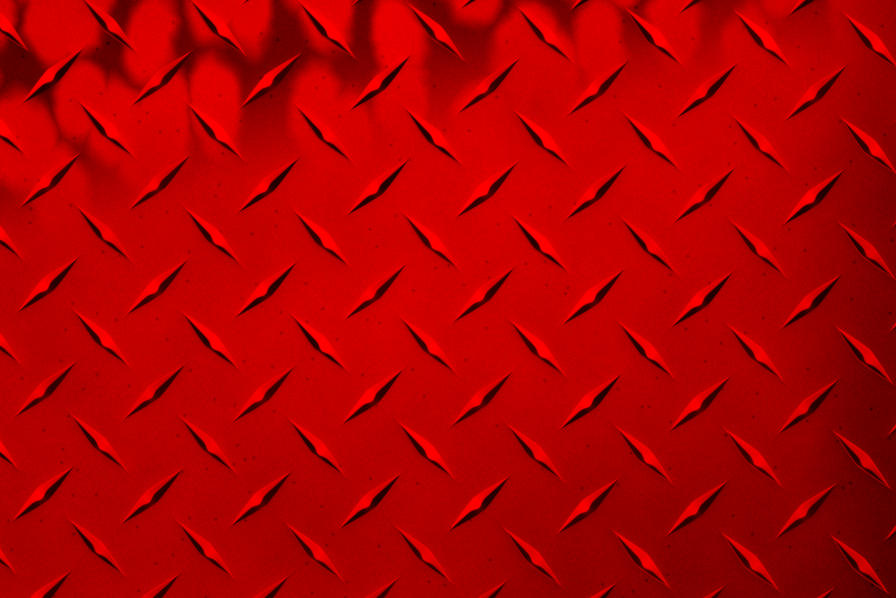
Write a Shadertoy shader that draws this texture.

```glsl
// Red diamond tread plate: two interleaved lattices of raised, pointed lugs
// leaning opposite ways, each split into a lit and a shaded facet, over
// worn metal made from layered sines and cellular stains.

// Lattice, in units of the canvas height
const vec2 ANCHOR   = vec2(0.1775, 0.784);
const vec2 COL_STEP = vec2(0.1823, -0.0041);
const vec2 ROW_STEP = vec2(0.0041, 0.1748);

// Lugs
const vec2 FALLING_TIP = vec2(0.0485, -0.0490);
const vec2 RISING_TIP  = vec2(0.0510, 0.0460);
const float HALF_WIDTH = 0.0132;
const float TAPER      = 1.25;
const float RIM_WIDTH  = 0.0022;
const float HALO_WIDTH = 0.007;

// Brightness levels
const vec3 PAINT         = vec3(1.0, 0.0, 0.0);
const float PLATE_LEVEL  = 0.73;
const float LIT_LEVEL    = 0.93;
const float SHADE_LEVEL  = 0.17;
const float RIM_LEVEL    = 0.98;
const float STAIN_DEPTH  = 0.46;
const float CLOUD_DEPTH  = 0.055;
const float GRAIN_DEPTH  = 0.05;

float hash(vec2 p) {
    vec3 q = fract(vec3(p.xyx) * 0.1031);
    q += dot(q, q.yzx + 33.33);
    return fract((q.x + q.y) * q.z);
}

// Distance to the nearest scattered point, and that point's random value
vec2 cellular(vec2 p) {
    vec2 home = floor(p), best = vec2(9.0, 0.0);
    for (int j = -1; j <= 1; j++)
    for (int i = -1; i <= 1; i++) {
        vec2 c = home + vec2(i, j);
        float d = length(c + vec2(hash(c), hash(c + 57.3)) - p);
        if (d < best.x) best = vec2(d, hash(c + 19.7));
    }
    return best;
}

// Layered, turned sines, roughly -1 to 1
float clouds(vec2 p) {
    float sum = 0.0, amp = 0.5;
    vec2 q = p * 5.0;
    for (int i = 0; i < 6; i++) {
        sum += amp * sin(q.x + 1.7 * sin(q.y)) * cos(q.y + sin(q.x * 0.7));
        q = mat2(1.3, 1.2, -1.2, 1.3) * q + 2.3;
        amp *= 0.68;
    }
    return sum;
}

// Broad fall of light over the plate
float plateLight(vec2 p) {
    vec2 glow = (p - vec2(0.6, 0.75)) * vec2(1.2, 2.0);
    float light = PLATE_LEVEL + 0.09 * exp(-2.0 * dot(glow, glow));
    light -= 0.19 * smoothstep(1.3, 2.1, p.x + 0.7 * (1.0 - p.y));
    light -= 0.13 * smoothstep(1.3, 1.5, p.x);
    return light - 0.08 * (1.0 - smoothstep(0.0, 0.5, p.y));
}

// Clouding, grain, specks and the dripping stains near the top
float plateWear(vec2 p) {
    float cloud = clouds(p);
    float wear = CLOUD_DEPTH * cloud;
    wear += GRAIN_DEPTH * (hash(floor(p * 380.0)) - 0.5);
    vec2 speck = cellular(p * 38.0);
    wear -= 0.15 * step(0.88, speck.y) * (1.0 - smoothstep(0.04, 0.16, speck.x));
    float reach = smoothstep(0.55, 0.82, p.y - 0.25 * p.x + 0.03 * cloud);
    vec2 warped = p + 0.03 * vec2(cloud, clouds(p.yx + 4.0));
    float island = cellular(warped * vec2(11.0, 6.5)).x;
    float stain = smoothstep(0.38, 0.66, island + 0.06 * cloud);
    return wear + reach * (0.07 - STAIN_DEPTH * stain);
}

// Lays one lug over the plate; q is relative to its centre
float addLug(float base, vec2 q, vec2 tip, float light, float seed, float px) {
    float len = length(tip);
    vec2 axis = tip / len;
    float u = dot(q, axis) / len;
    float v = dot(q, vec2(-axis.y, axis.x));
    float falling = step(tip.y, 0.0);
    float halfW = HALF_WIDTH * (0.95 + 0.1 * seed) * (1.0 - pow(abs(u), TAPER));
    float d = abs(v) - halfW;

    // Soft pressed edge around the foot
    float halo = exp(-max(d, 0.0) / HALO_WIDTH) * (1.0 - smoothstep(0.8, 1.3, abs(u)));
    base += halo * (v > 0.0 ? 0.06 : -0.07);

    // Crease between facets, with a knob near the middle
    float off = u - mix(-0.12, 0.15, falling) - 0.1 * (seed - 0.5);
    float knob = exp(-off * off * 45.0);
    float ridge = halfW * (mix(0.02, -0.08, falling) - 0.42 * knob);
    float level = LIT_LEVEL + 0.12 * (seed - 0.5) + 0.4 * (light - PLATE_LEVEL);
    float lit = level - 0.10 * smoothstep(0.0, 0.5, off) + 0.06 * knob;
    float shade = SHADE_LEVEL + 0.10 * (hash(vec2(seed, 3.0)) - 0.5) + 0.14 * knob;
    float facet = mix(shade, lit, smoothstep(-1.2 * px, 1.2 * px, v - ridge));

    // Worn bright rims: upper edge on all, lower edge on falling lugs
    float rim = smoothstep(-RIM_WIDTH - px, -RIM_WIDTH + px, d);
    facet = mix(facet, RIM_LEVEL, rim * (v > 0.0 ? 0.6 : 0.55 * falling));
    return mix(base, facet, 1.0 - smoothstep(-px, px, d));
}

void mainImage(out vec4 fragColor, in vec2 fragCoord) {
    float px = 1.0 / iResolution.y;
    vec2 p = fragCoord * px;
    float light = plateLight(p);
    float value = light + plateWear(p);

    mat2 lattice = mat2(COL_STEP, ROW_STEP);
    vec2 g = inverse(lattice) * (p - ANCHOR);
    for (int k = 0; k < 2; k++) {
        vec2 shifted = g + float(k) * vec2(0.5, -0.5);
        vec2 cell = floor(shifted + 0.5);
        float seed = hash(cell + 31.0 + 47.0 * float(k));
        vec2 tip = k == 0 ? FALLING_TIP : RISING_TIP;
        value = addLug(value, lattice * (shifted - cell), tip, light, seed, px);
    }
    fragColor = vec4(PAINT * clamp(value, 0.0, 1.0), 1.0);
}
```
